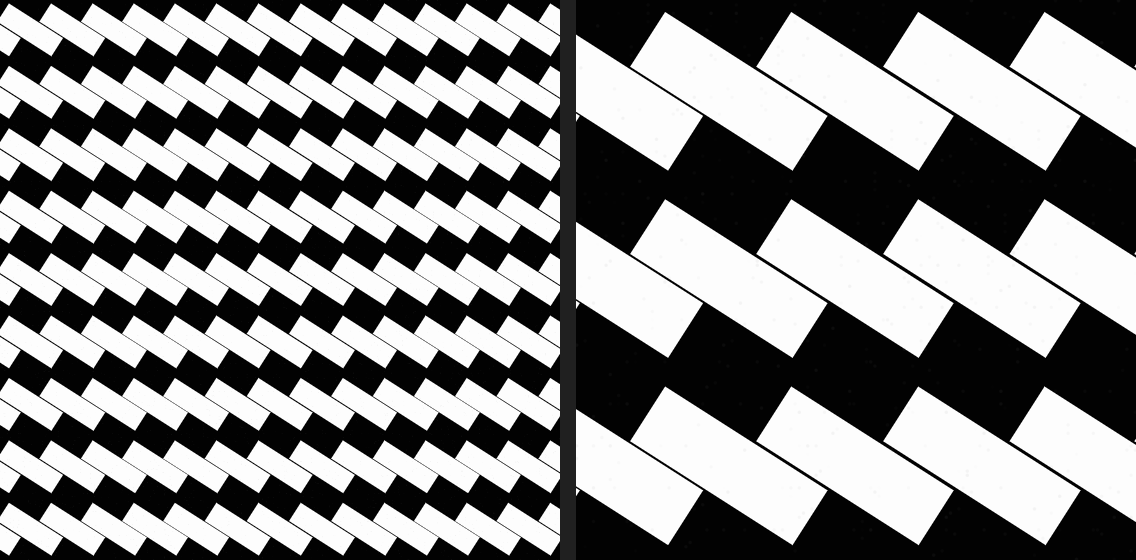
Left: the whole. Right: its middle third, enlarged.
A WebGL 1 fragment shader for this pattern:

```glsl
precision highp float;

uniform vec2 u_resolution;

const vec2 PERIOD = vec2(0.07444, 0.11146);
const vec2 FIRST_CENTER = vec2(0.0534, 0.9467);
const vec2 BRICK_SIZE = vec2(0.1148, 0.0387);
const float TILT = 0.569;
const float DRIFT = 0.0013;         // sideways wander of the columns
const float DRIFT_COLUMNS = 7.0;    // columns per wander cycle
const float DRIFT_START = 6.6;
const vec3 INK = vec3(0.006);
const vec3 PAPER = vec3(0.994);
const float SPECK_GRID = 400.0;
const float SPECK_SHARE = 0.05;
const float SPECK_STRENGTH = 0.045;
const float TAU = 6.28319;

float hash(vec2 p) {
  return fract(sin(dot(p, vec2(127.1, 311.7))) * 43758.5453);
}

float boxDistance(vec2 p, vec2 halfSize) {
  vec2 q = abs(p) - halfSize;
  return length(max(q, 0.0)) + min(max(q.x, q.y), 0.0);
}

// Rotates into the brick frame, whose long axis falls to the right
vec2 toBrickFrame(vec2 p) {
  float c = cos(TILT);
  float s = sin(TILT);
  return vec2(c * p.x - s * p.y, s * p.x + c * p.y);
}

float columnDrift(float column) {
  return DRIFT * sin(TAU * (column - DRIFT_START) / DRIFT_COLUMNS);
}

// Adds up neighbouring bricks so that hairline gaps keep their weight
float brickCoverage(vec2 uv, float pixel) {
  vec2 cell = floor((uv - FIRST_CENTER) / PERIOD + 0.5);
  float coverage = 0.0;
  for (int i = -1; i <= 1; i++) {
    vec2 id = cell + vec2(float(i), 0.0);
    vec2 center = FIRST_CENTER + id * PERIOD;
    center.x += columnDrift(id.x);
    float d = boxDistance(toBrickFrame(uv - center), 0.5 * BRICK_SIZE);
    coverage += clamp(0.5 - d / pixel, 0.0, 1.0);
  }
  return min(coverage, 1.0);
}

// Sparse, soft dots of faint grain
float specks(vec2 uv) {
  vec2 p = uv * SPECK_GRID;
  vec2 id = floor(p);
  float present = step(1.0 - SPECK_SHARE, hash(id));
  float dotShape = 1.0 - smoothstep(0.2, 0.6, length(fract(p) - 0.5));
  return present * dotShape * hash(id + 17.0);
}

void main() {
  vec2 uv = gl_FragCoord.xy / u_resolution.y;
  float coverage = brickCoverage(uv, 1.0 / u_resolution.y);
  vec3 color = mix(INK, PAPER, coverage);

  // Grain darkens the bricks and lightens the ground
  color += SPECK_STRENGTH * specks(uv) * (1.0 - 2.0 * coverage);
  gl_FragColor = vec4(color, 1.0);
}
```
